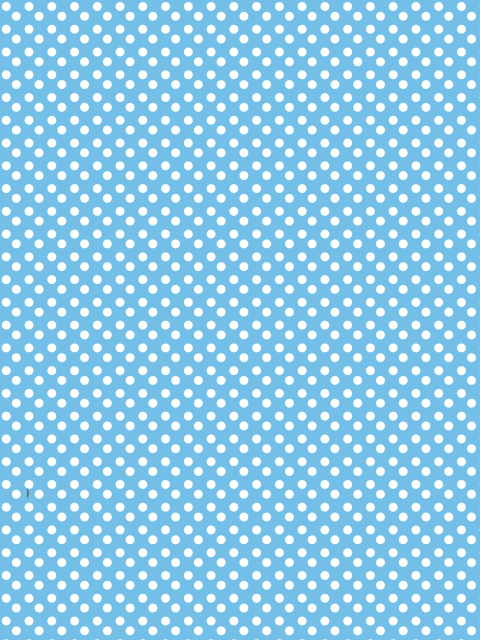
A WebGL 2 fragment shader for this pattern:

```glsl
#version 300 es
precision highp float;
// White polka dots in two interleaved square grids on sky blue, with one small brown fleck.

#define REPEATS_ACROSS 21.09
#define DOT_RADIUS 0.194
#define GRID_A vec2(0.275, 0.835)
#define GRID_B vec2(0.716, 0.405)
#define SKY_BLUE vec3(0.45, 0.75, 0.91)
#define DOT_WHITE vec3(0.99, 1.00, 0.99)
#define FLECK_BROWN vec3(0.44, 0.41, 0.37)
#define FLECK_CENTRE vec2(0.0562, 0.3056)
#define FLECK_SIZE vec2(0.0040, 0.0120)

uniform vec2 u_resolution;
out vec4 fragColor;

// Signed distance to the nearest dot of a grid, in repeats
float dotGrid(vec2 cell, vec2 centre) {
    vec2 offset = fract(cell - centre + 0.5) - 0.5;
    return length(offset) - DOT_RADIUS;
}

// Coverage of a shape whose edge is one pixel soft
float coverage(float dist, float pixel) {
    return 1.0 - smoothstep(-0.75 * pixel, 0.75 * pixel, dist);
}

// Upright sliver with a straight left side and a bowed right side
float fleckDistance(vec2 p) {
    vec2 q = p - FLECK_CENTRE;
    float along = q.y / FLECK_SIZE.y;
    float bow = FLECK_SIZE.x * (1.0 - along * along);
    return max(max(-q.x, q.x - bow), abs(q.y) - FLECK_SIZE.y);
}

void main() {
    // Canvas widths keep the dots round at any size
    vec2 p = gl_FragCoord.xy / u_resolution.x;
    float pixel = 1.0 / u_resolution.x;

    // Both dot grids share one period
    vec2 cell = p * REPEATS_ACROSS;
    float dots = min(dotGrid(cell, GRID_A), dotGrid(cell, GRID_B));
    vec3 colour = mix(SKY_BLUE, DOT_WHITE, coverage(dots, pixel * REPEATS_ACROSS));

    // Single blemish near the lower left
    colour = mix(colour, FLECK_BROWN, coverage(fleckDistance(p), pixel));
    fragColor = vec4(colour, 1.0);
}
```
